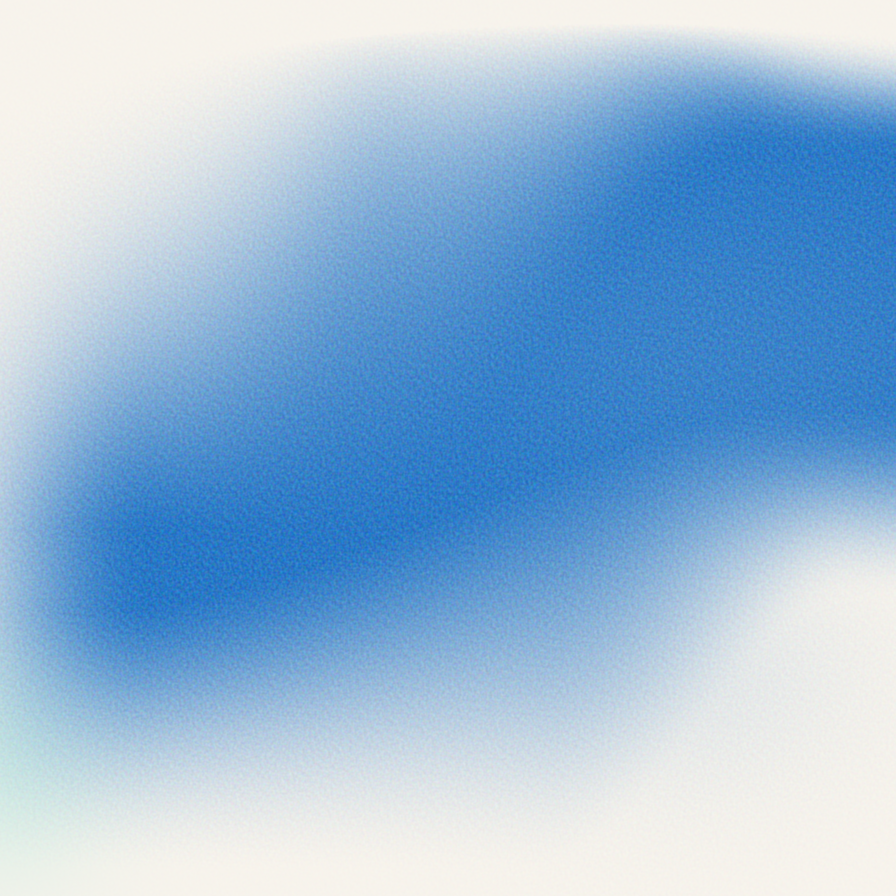
Write a three.js fragment shader that draws this background.

```glsl
varying vec2 vUv;

const vec3 CREAM = vec3(0.968, 0.953, 0.925);
const vec3 BLUE = vec3(0.160, 0.470, 0.775);
const vec3 MINT = vec3(0.79, 0.925, 0.885);

const vec2 MINT_CENTER = vec2(0.0, 0.16);
const vec2 MINT_RADIUS = vec2(0.12, 0.14);
const float MINT_STRENGTH = 0.7;

const vec2 PALE_CENTER = vec2(0.78, 0.61);
const vec2 PALE_RADIUS = vec2(0.36, 0.19);
const float PALE_STRENGTH = 0.09;

const vec2 HAZE_CENTER = vec2(0.72, 0.26);
const vec2 HAZE_RADIUS = vec2(0.22, 0.14);
const float HAZE_STRENGTH = 0.12;

const float GRAIN_CELLS = 230.0;
const float GRAIN_STRENGTH = 0.095;
const mat2 GRAIN_TURN = mat2(0.8, 0.6, -0.6, 0.8);

vec2 hashGradient(vec2 cell) {
  float angle = 6.28318 * fract(sin(dot(cell, vec2(127.1, 311.7))) * 43758.5);
  return vec2(cos(angle), sin(angle));
}

float gradientNoise(vec2 p) {
  vec2 cell = floor(p);
  vec2 f = p - cell;
  vec2 w = f * f * f * (f * (f * 6.0 - 15.0) + 10.0);
  float a = dot(hashGradient(cell), f);
  float b = dot(hashGradient(cell + vec2(1.0, 0.0)), f - vec2(1.0, 0.0));
  float c = dot(hashGradient(cell + vec2(0.0, 1.0)), f - vec2(0.0, 1.0));
  float d = dot(hashGradient(cell + 1.0), f - 1.0);
  return mix(mix(a, b, w.x), mix(c, d, w.x), w.y);
}

// Two octaves, turned apart to hide the lattice.
float grainNoise(vec2 p) {
  return gradientNoise(p) + gradientNoise(GRAIN_TURN * p * 1.63 + 71.3);
}

float glow(vec2 p, vec2 center, vec2 radius) {
  vec2 q = (p - center) / radius;
  return exp(-dot(q, q));
}

// Soft ramp from outer to inner; bias moves its midpoint, ease rounds its ends.
float softRamp(float y, float outer, float inner, float bias, float ease) {
  float t = pow(clamp((y - outer) / (inner - outer), 0.0, 1.0), bias);
  return mix(t, smoothstep(0.0, 1.0, t), ease);
}

// Broad above on the left, crisp above on the right.
float upperFade(vec2 p) {
  float outer = 0.974 - 0.16 * (p.x - 0.7) * (p.x - 0.7);
  float inner = 0.41 + 0.42 * smoothstep(0.4, 0.85, p.x);
  float bias = mix(1.9, 0.53, smoothstep(0.0, 0.45, p.x));
  bias += 0.45 * smoothstep(0.7, 1.0, p.x);
  float ease = mix(0.3, 1.0, smoothstep(0.2, 0.6, p.x));
  return softRamp(p.y, outer, inner, bias, ease);
}

// Long tail below that tightens into an arch at the right.
float lowerFade(vec2 p) {
  float outer = 0.03 + 0.30 * smoothstep(0.6, 0.95, p.x);
  float inner = 0.32 + 0.235 * smoothstep(0.1, 0.95, p.x);
  float toRight = smoothstep(0.75, 0.95, p.x);
  return softRamp(p.y, outer, inner, mix(1.35, 1.0, toRight), mix(0.4, 1.0, toRight));
}

void main() {
  // Blue band
  float band = upperFade(vUv) * lowerFade(vUv) * smoothstep(-0.12, 0.17, vUv.x);
  band *= 1.0 - PALE_STRENGTH * glow(vUv, PALE_CENTER, PALE_RADIUS);

  // Faint haze under the arch
  band += (1.0 - band) * HAZE_STRENGTH * glow(vUv, HAZE_CENTER, HAZE_RADIUS);

  // Paper with a mint tint at the left
  float mint = MINT_STRENGTH * glow(vUv, MINT_CENTER, MINT_RADIUS);
  vec3 color = mix(mix(CREAM, MINT, mint), BLUE, band);

  // Coloured grain, strongest in the blue
  vec2 g = GRAIN_TURN * vUv * GRAIN_CELLS;
  vec3 grain = vec3(
    grainNoise(g),
    grainNoise(g + vec2(37.3, 411.6)),
    grainNoise(g + vec2(523.7, 91.4)));
  color += GRAIN_STRENGTH * grain * mix(0.06, 1.0, sqrt(band));

  gl_FragColor = vec4(clamp(color, 0.0, 1.0), 1.0);
}
```
